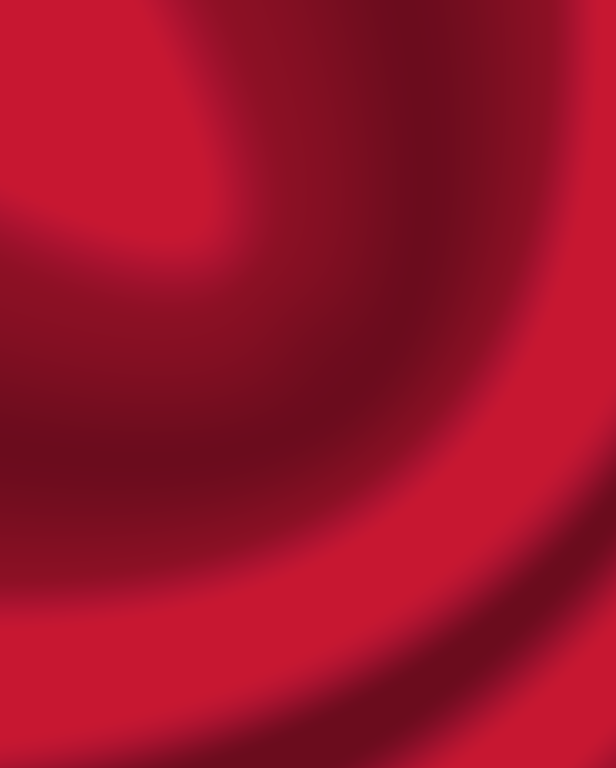
Write a Shadertoy shader that draws this background.

```glsl
// Soft crimson satin folds curving around the upper left corner.

// Each fold line is a parabola: apex on the diagonal, curvature, sideways shift.
#define CORE_EDGE   vec3(0.439, 8.06, -0.029)
#define VALLEY_LINE vec3(0.684, 1.92, -0.033)
#define BAND_START  vec3(0.814, 0.914, -0.027)
#define BAND_END    vec3(0.977, 0.54, 0.0)
#define OUTER_START vec3(1.107, 0.38, -0.065)
#define CORE_BLUR   0.060
#define BAND_BLUR   0.040
#define SLOPE_LIGHT 0.39
#define WINE        vec3(0.420, 0.047, 0.115)
#define CRIMSON     vec3(0.782, 0.092, 0.193)
#define EDGE_TINT   vec3(0.0, -0.005, 0.018)

// Approximate signed distance to a fold line, positive toward the lower right.
float foldDistance(vec2 q, vec3 fold) {
    float side = q.y - fold.z;
    float slope = 2.0 * fold.y * side;
    return (q.x - fold.x + fold.y * side * side) / sqrt(1.0 + slope * slope);
}

// Rises smoothly from 0 on the valley line to 1 on the neighbouring edge.
float slopeRise(float valley, float edge) {
    float span = valley - edge;
    float safeSpan = span < 0.0 ? min(span, -0.001) : max(span, 0.001);
    return smoothstep(0.0, 1.0, valley / safeSpan);
}

void mainImage(out vec4 fragColor, in vec2 fragCoord) {
    // Diagonal axes measured from the upper left corner, in canvas heights
    vec2 p = vec2(fragCoord.x, iResolution.y - fragCoord.y) / iResolution.y;
    vec2 q = vec2(p.x + p.y, p.x - p.y) * 0.70711;

    float coreDist = foldDistance(q, CORE_EDGE);
    float valleyDist = foldDistance(q, VALLEY_LINE);
    float bandDist = foldDistance(q, BAND_START);
    float bandEndDist = foldDistance(q, BAND_END);
    float outerDist = foldDistance(q, OUTER_START);

    // Dim slopes on both sides of the wide dark valley
    float neighbour = valleyDist < 0.0 ? coreDist : bandDist;
    float slopeLight = SLOPE_LIGHT * slopeRise(valleyDist, neighbour);

    // Bright core, curved band and outer fold
    float core = 1.0 - smoothstep(-CORE_BLUR, CORE_BLUR, coreDist);
    float bandFade = 1.0 - smoothstep(-0.045, 0.058, bandEndDist);
    float band = smoothstep(-BAND_BLUR, BAND_BLUR, bandDist) * bandFade;
    float outer = smoothstep(-0.058, 0.045, outerDist);
    outer *= 1.0 - 0.6 * smoothstep(1.22, 1.30, q.x);

    float bright = max(core, max(band, outer));
    float shade = mix(slopeLight * bandFade, 1.0, bright);

    // Cloth colour with a cooler tint along the blurred edges
    vec3 color = mix(WINE, CRIMSON, shade);
    color += EDGE_TINT * 4.0 * bright * (1.0 - bright);
    fragColor = vec4(color, 1.0);
}
```
